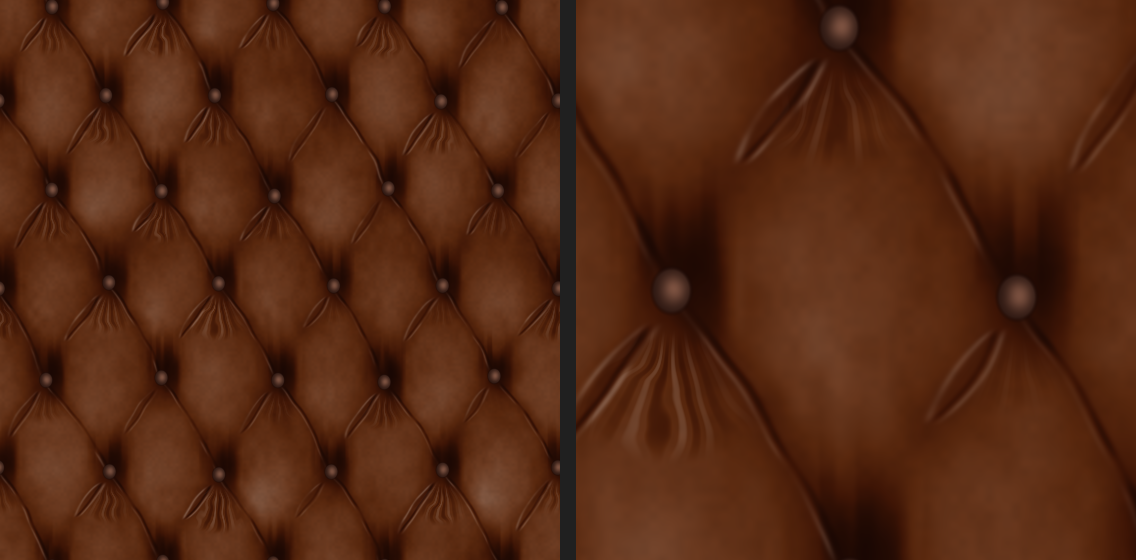
Left: the whole. Right: its middle third, enlarged.
This texture is drawn by a three.js fragment shader. Its source:

```glsl
varying vec2 vUv;

const float PI = 3.14159;
const vec2 LATTICE = vec2(10.0, 6.0);   // half columns and rows of buttons
const float UNIT = 5.0;                 // columns across the canvas
const vec2 SHIFT = vec2(-0.010, -0.009);
const float JITTER = 0.016;
const float SEAM_BOW = 0.05;
const float SEAM_WIDTH = 0.012;
const float BUTTON_RADIUS = 0.065;
const float BASE_LIGHT = 0.42;
const float PUFF_LIGHT = 0.35;
const float SHADE_DEPTH = 1.75;

const vec3 DEEP = vec3(0.08, 0.02, 0.01);
const vec3 DARK = vec3(0.24, 0.08, 0.02);
const vec3 MID = vec3(0.34, 0.15, 0.05);
const vec3 TAN = vec3(0.42, 0.23, 0.13);
const vec3 PALE = vec3(0.47, 0.30, 0.21);
const vec3 GLINT = vec3(0.58, 0.45, 0.38);
const vec3 BUTTON_LIT = vec3(0.50, 0.33, 0.26);

float hash(vec2 p) {
  vec3 q = fract(p.xyx * 0.1031);
  q += dot(q, q.yzx + 33.33);
  return fract((q.x + q.y) * q.z);
}

// Value noise that wraps after a whole number of cells
float noise(vec2 uv, vec2 period) {
  vec2 p = uv * period, i = floor(p), f = fract(p);
  f = f * f * (3.0 - 2.0 * f);
  float a = hash(mod(i, period));
  float b = hash(mod(i + vec2(1.0, 0.0), period));
  float c = hash(mod(i + vec2(0.0, 1.0), period));
  float d = hash(mod(i + 1.0, period));
  return mix(mix(a, b, f.x), mix(c, d, f.x), f.y);
}

float bell(float x, float width) {
  return exp(-x * x / (width * width));
}

float band(float a, float b, float soft, float x) {
  return smoothstep(a - soft, a + soft, x) * (1.0 - smoothstep(b - soft, b + soft, x));
}

vec2 buttonAt(vec2 id) {
  vec2 key = mod(id, LATTICE);
  return id / LATTICE + JITTER * (vec2(hash(key + 3.0), hash(key + 41.0)) - 0.5);
}

vec3 leather(float light) {
  vec3 c = mix(DEEP, DARK, clamp(light * 4.0, 0.0, 1.0));
  c = mix(c, MID, clamp(light * 4.0 - 1.0, 0.0, 1.0));
  c = mix(c, TAN, clamp(light * 4.0 - 2.0, 0.0, 1.0));
  return mix(c, PALE, clamp(light * 4.0 - 3.0, 0.0, 1.4));
}

void main() {
  vec2 uv = vUv - SHIFT;
  float mottle = noise(uv, vec2(13.0, 9.0)) * 0.5 + noise(uv, vec2(31.0, 23.0)) * 0.3
               + noise(uv, vec2(80.0, 60.0)) * 0.2 - 0.5;
  float streak = smoothstep(0.2, 0.8, noise(uv, vec2(130.0, 15.0)));
  float patchy = smoothstep(0.15, 0.75, noise(uv, vec2(47.0, 43.0)));
  float wobble = 0.03 * (noise(uv, vec2(29.0)) - 0.5);
  float light = BASE_LIGHT + 0.42 * mottle;
  float shade = 0.0, glint = 0.0, buttonMask = 0.0, dome = 0.0;
  float row0 = floor(uv.y * LATTICE.y);

  for (int j = -1; j <= 2; j++) {
    float row = row0 + float(j);
    float odd = mod(row + 1.0, 2.0);
    float col0 = floor(uv.x * UNIT - 0.5 * odd);
    for (int i = -1; i <= 1; i++) {
      vec2 id = vec2(2.0 * (col0 + float(i)) + odd, row);
      vec2 key = mod(id, LATTICE);
      vec2 center = buttonAt(id);
      vec2 d = (uv - center) * UNIT;
      float vary = hash(key + 17.0), wear = hash(key + 71.0);

      // Padded bulge to the right of the button
      vec2 puff = (d - vec2(0.47, -0.03)) / vec2(0.30, 0.46);
      light += PUFF_LIGHT * (0.7 + 0.45 * vary) * exp(-dot(puff, puff));
      vec2 sheen = (d - vec2(0.37, -0.16 - 0.1 * vary)) / vec2(0.14, 0.19);
      light += 0.32 * wear * exp(-dot(sheen, sheen)) * (0.7 + 1.8 * mottle);

      // Long groove to the lower right button
      vec2 end = (buttonAt(id + vec2(1.0, -1.0)) - center) * UNIT;
      float t = d.y / end.y;
      float g = 0.86 * (d.x - end.x * t - SEAM_BOW * sin(PI * t)) + wobble;
      float span = band(0.08, 0.94, 0.08, t);
      shade += span * (0.5 * (0.35 + 0.65 * patchy) * bell(g, SEAM_WIDTH) + 0.2 * bell(g, 0.07));
      glint += span * 0.3 * bell(g + 0.023, 0.009) * patchy * (0.3 + vary);

      // Short lens pleat to the lower left
      end = (buttonAt(id + vec2(-1.0, -1.0)) - center) * UNIT;
      t = d.y / end.y;
      g = 0.86 * (d.x - end.x * t + SEAM_BOW * sin(PI * t)) + wobble;
      float s = clamp((t - 0.09) / (0.36 + 0.25 * vary), 0.0, 1.0);
      float lens = 0.030 * sin(PI * s);
      float fold = band(0.1, 0.92, 0.07, s) * (0.45 + 0.55 * wear);
      shade += fold * (0.55 * bell(g - lens, 0.011) + 0.3 * (1.0 - s) * bell(g, 0.025));
      shade += 0.15 * band(0.05, 0.95, 0.1, t) * bell(g, 0.075);
      float rims = 0.6 * bell(g + lens, 0.011) + 0.55 * bell(g - lens - 0.022, 0.010);
      glint += fold * rims * (0.25 + 0.75 * patchy);

      // Fan of creases below
      float r = length(d);
      float angle = atan(d.x, -d.y);
      float fan = bell(angle + 0.05, 0.42) * band(0.17, 0.30 + 0.2 * wear, 0.06, r);
      float crease = sin(angle * 25.0 + vary * 6.0 + r * 5.0 + 3.0 * patchy);
      shade += fan * (0.08 + 0.4 * wear * smoothstep(0.2, 1.0, -crease));
      glint += fan * wear * 0.45 * smoothstep(0.5, 1.0, crease);

      // Sunken shadow, upward gathers and the tuck on the right
      shade += 0.62 * bell(length((d - vec2(0.03, 0.02)) * vec2(1.0, 0.85)), 0.13);
      shade += (0.12 + 0.45 * streak) * bell(d.x - 0.01, 0.14) * bell(d.y - 0.16, 0.17);
      float tuck = smoothstep(-0.02, 0.07, d.x) * (1.0 - smoothstep(0.13, 0.18, d.x));
      shade += (0.25 + 0.25 * vary) * tuck * bell(d.y - 0.03, 0.19);
      light += 0.14 * bell(d.x - 0.20, 0.022) * bell(d.y - 0.02, 0.2) * wear;

      // Button cap
      vec2 cap = d * vec2(1.1, 0.95);
      float mask = 1.0 - smoothstep(BUTTON_RADIUS - 0.01, BUTTON_RADIUS + 0.01, length(cap));
      dome += mask * (0.2 + 0.75 * bell(length(cap - vec2(0.008, 0.004)), 0.042));
      buttonMask += mask;
    }
  }

  vec3 color = leather(max(light, 0.0) * exp(-SHADE_DEPTH * shade));
  color = mix(color, GLINT, clamp(glint, 0.0, 0.6));
  color = mix(color, mix(DEEP, BUTTON_LIT, clamp(dome, 0.0, 1.0)), min(buttonMask, 1.0));
  color *= 0.97 + 0.06 * noise(uv, vec2(190.0));
  gl_FragColor = vec4(color, 1.0);
}
```
